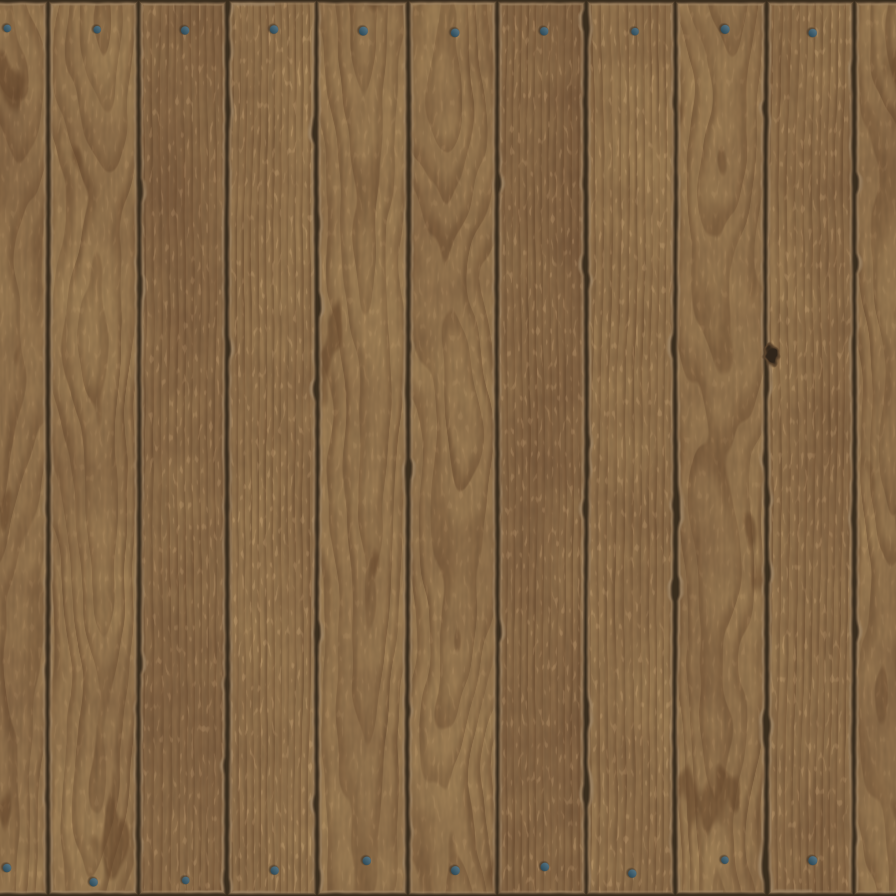
Write a WebGL 1 fragment shader that draws this texture.

```glsl
precision highp float;
uniform vec2 u_resolution;

float hash(float n) {
  return fract(sin(n * 12.9898 + 4.1) * 43758.5453);
}

vec2 gradient(vec2 cell) {
  float angle = 6.2832 * fract(sin(dot(cell, vec2(127.1, 311.7))) * 43758.5453);
  return vec2(cos(angle), sin(angle));
}

float noise(vec2 p) {
  vec2 i = floor(p), f = p - i;
  vec2 w = f * f * f * (f * (f * 6.0 - 15.0) + 10.0);
  float a = dot(gradient(i), f);
  float b = dot(gradient(i + vec2(1, 0)), f - vec2(1, 0));
  float c = dot(gradient(i + vec2(0, 1)), f - vec2(0, 1));
  float d = dot(gradient(i + vec2(1, 1)), f - vec2(1, 1));
  return mix(mix(a, b, w.x), mix(c, d, w.x), w.y);
}

// Growth rings: straight lines blended into nested arches
float ringField(vec2 p, float figure, float seed) {
  float bend = noise(p * vec2(1.6, 0.55) + seed);
  float ragged = noise(p * vec2(5.0, 1.7) + seed);
  float straight = 13.0 * p.x + 0.9 * noise(p * vec2(0.9, 0.3) + seed) + 0.15 * ragged;
  float center = p.x + 0.25 * noise(vec2(seed, p.y * 0.25));
  float arches = 6.5 * sqrt(center * center + 0.012) - 0.42 * p.y
               + (1.4 + 1.3 * hash(seed)) * bend + 0.32 * ragged;
  return mix(straight, arches, figure);
}

vec3 woodColor(vec2 p, float plank) {
  float seed = plank * 17.37 + 3.2;
  float figure = max(smoothstep(-0.5, 0.8, cos(1.795 * plank)), step(8.5, plank));
  float darkPlank = step(abs(mod(plank, 4.0) - 1.0), 0.5) * (1.0 - figure);

  // Broad tone and cross-grain shimmer
  float tone = 0.36 + 0.4 * darkPlank + 0.2 * (hash(seed + 2.0) - 0.5);
  tone += 0.45 * noise(p * vec2(1.2, 0.5) + seed + 9.0);
  tone += 0.28 * noise(p * vec2(1.5, 3.2) + seed + 31.0);
  vec3 color = mix(vec3(0.60, 0.48, 0.32), vec3(0.475, 0.355, 0.24), clamp(tone, 0.0, 1.0));

  // Late wood darkens slowly and ends sharply
  float ring = fract(ringField(p, figure, seed));
  float line = smoothstep(0.35, 0.9, ring) * (1.0 - smoothstep(0.91, 1.0, ring));
  line *= 0.75 + 0.6 * noise(p * vec2(4.0, 0.8) + seed);
  color = mix(color, vec3(0.40, 0.28, 0.175), 0.52 * line);

  // Brown mineral streaks in the figured planks
  float streak = noise(p * vec2(1.8, 0.65) + seed + 53.0) + 0.3 * noise(p * vec2(6.0, 2.0) + seed);
  color = mix(color, vec3(0.39, 0.27, 0.165), 0.6 * figure * smoothstep(0.40, 0.52, streak));

  // Fibres and short pale pores
  float fibre = noise(p * vec2(22.0, 1.6) + seed);
  float pore = noise(p * vec2(24.0, 8.0) + seed + 71.0);
  color *= 1.0 + 0.07 * fibre + 0.05 * pore;
  return color + vec3(0.07, 0.065, 0.055) * smoothstep(0.2, 0.5, pore) * (1.0 - 0.6 * figure);
}

void main() {
  vec2 uv = gl_FragCoord.xy / u_resolution;
  float px = 1.0 / u_resolution.x;

  // Nearest seam, then the plank beside it
  float s = (uv.x - 0.0565) * 10.0;
  float seam = floor(s + 0.5);
  float seamId = mod(seam, 10.0);
  float drift = -0.004 * hash(seamId + 0.7) + 0.002 * noise(vec2(seamId * 7.3, uv.y * 3.0));
  float offset = (s - seam) * 0.1 - drift;
  float side = step(0.0, offset);
  float plankIndex = seam + side - 1.0;
  float plank = mod(plankIndex, 10.0);
  vec2 local = vec2(s - plankIndex - 0.5, uv.y * 10.0);
  vec3 color = woodColor(local, plank);

  // Gap edge, roughened and chipped
  float edgeSeed = seamId * 5.17 + side * 61.3;
  float rough = noise(vec2(edgeSeed, uv.y * 70.0));
  float chip = smoothstep(0.22, 0.5, noise(vec2(edgeSeed + 20.0, uv.y * 22.0)));
  chip *= 0.3 + hash(edgeSeed);
  float gap = 0.0021 + 0.0007 * rough + 0.0022 * chip
            + 0.0008 * noise(vec2(seamId * 3.1, uv.y * 4.0));
  float endGap = 0.0022 + 0.001 * hash(plank + 8.0) + 0.0008 * noise(vec2(uv.x * 60.0, plank));
  float edge = min(abs(offset) - gap, min(uv.y, 1.0 - uv.y) - endGap);

  // Worn pale rim, dark shoulder and deep gap
  float rim = 1.0 - smoothstep(0.002, 0.0045 + 0.002 * chip, edge);
  color = mix(color, vec3(0.61, 0.51, 0.385), rim * clamp(0.55 + 0.5 * rough + 0.3 * chip, 0.0, 0.9));
  color = mix(vec3(0.36, 0.285, 0.20), color, smoothstep(-0.0005, 0.0016 + px * 0.5, edge));
  color = mix(vec3(0.225, 0.175, 0.115), color, smoothstep(-0.0014 - px * 0.5, 0.0004, edge));

  // Knot hole broken into one edge
  vec2 knotAt = uv - vec2(0.861, 0.604);
  float knot = length(knotAt * vec2(1.0, 0.72)) + 0.004 * noise(uv * 130.0);
  color = mix(vec3(0.35, 0.26, 0.17), color, smoothstep(0.007, 0.0105, knot));
  color = mix(vec3(0.19, 0.145, 0.10), color, smoothstep(0.005, 0.0075, knot));

  // Blue steel nail at each end of every plank
  for (int i = 0; i < 2; i++) {
    float end = float(i);
    float roll = hash(plank * 2.3 + end * 40.0);
    float height = mix(0.015 + 0.027 * roll, 0.963 + 0.006 * roll, end);
    vec2 nail = vec2(local.x * 0.1 + 0.002 - 0.005 * hash(plank + 30.0 * end), uv.y - height);
    float radius = 0.0044 + 0.001 * hash(plank + 11.0 + end);
    float socket = length(nail + vec2(0.0012, -0.0008));
    color = mix(color, vec3(0.25, 0.20, 0.15), 0.65 * (1.0 - smoothstep(radius - px, radius + 0.002, socket)));
    vec3 steel = vec3(0.25, 0.37, 0.43) + 12.0 * (nail.x + nail.y);
    color = mix(color, steel, 1.0 - smoothstep(radius - px, radius + px * 0.5, length(nail)));
  }
  gl_FragColor = vec4(color, 1.0);
}
```
